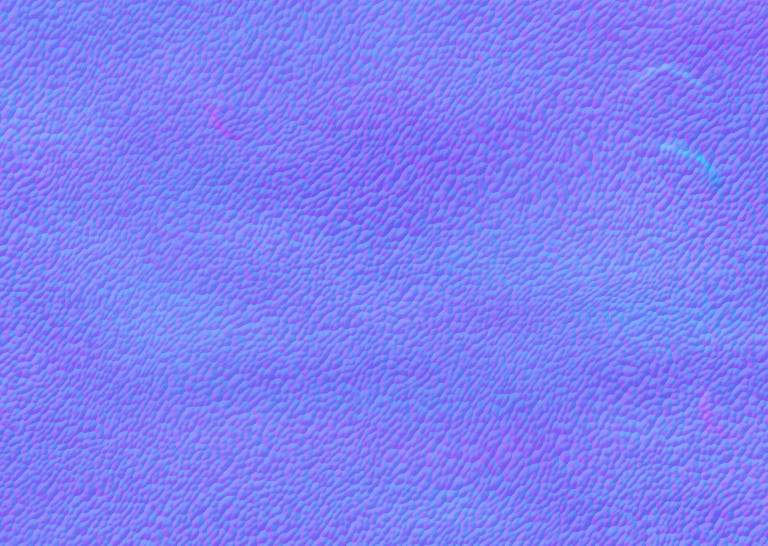
This texture map is drawn by a Shadertoy shader. Its source:

```glsl
// Leather normal map: soft pebbled grain stretched along a diagonal, over broad folds.
// Each pebble is a dome; its slope is a softmax blend of offsets from nearby cell
// centres. Fold noise and a few curved wrinkles add tilt, and tilt becomes colour.

const float GRAIN_ANGLE     = 0.92;                // direction of the long axis, radians
const vec2  GRAIN_SIZE      = vec2(0.0142, 0.0095);// pebble length and width
const vec2  GRAIN_RELIEF    = vec2(0.46, 0.62);    // tilt along and across a pebble
const float TILT_LIMIT      = 0.125;               // steepest side of a pebble
const float GRAIN_JITTER    = 0.80;
const float ROW_SHIFT       = 0.25;                // staggers neighbouring rows
const float CREASE_SHARP    = 5.8;
const float LEAN_AMOUNT     = 0.06;                // random tilt of whole pebbles
const float WARP_SCALE      = 4.0;
const float WARP_AMOUNT     = 0.042;
const vec2  FOLD_SCALE      = vec2(2.4, 6.5);
const vec2  FOLD_TILT       = vec2(0.13, 0.235);
const float WRINKLE_WIDTH   = 0.010;
const vec3  FLAT_COLOUR     = vec3(0.50, 0.497, 0.97);
const float BLUE_SHADE      = 0.15;                // blue gained on lit slopes

vec2 hash2(vec2 cell) {
    vec2 k = vec2(dot(cell, vec2(127.1, 311.7)), dot(cell, vec2(269.5, 183.3)));
    return fract(sin(k) * 43758.5453);
}

// Two independent channels of smooth value noise
vec2 noise2(vec2 p) {
    vec2 i = floor(p), f = fract(p);
    f = f * f * (3.0 - 2.0 * f);
    vec2 low  = mix(hash2(i), hash2(i + vec2(1, 0)), f.x);
    vec2 high = mix(hash2(i + vec2(0, 1)), hash2(i + vec2(1, 1)), f.x);
    return mix(low, high, f.y);
}

vec2 fbm2(vec2 p) {
    vec2 sum = vec2(0.0);
    float weight = 0.55;
    for (int octave = 0; octave < 3; octave++) {
        sum += weight * (noise2(p) - 0.5);
        p = p * 2.03 + 17.3;
        weight *= 0.5;
    }
    return sum;
}

// Surface tilt of the pebbles, in canvas directions
vec2 grainTilt(vec2 p) {
    vec2 along  = vec2(cos(GRAIN_ANGLE), sin(GRAIN_ANGLE));
    vec2 across = vec2(-along.y, along.x);
    p += WARP_AMOUNT * (noise2(p * WARP_SCALE + 3.7) - 0.5);
    p += 0.2 * WARP_AMOUNT * (noise2(p * WARP_SCALE * 4.0) - 0.5);
    vec2 q = vec2(dot(p, along), dot(p, across)) / GRAIN_SIZE;
    vec2 base = floor(q);

    vec2 slope = vec2(0.0);
    float total = 0.0;
    for (int y = -1; y <= 1; y++) {
        for (int x = -1; x <= 1; x++) {
            vec2 cell = base + vec2(x, y);
            vec2 centre = cell + 0.5 + GRAIN_JITTER * (hash2(cell) - 0.5);
            centre.x += ROW_SHIFT * (2.0 * mod(cell.y, 2.0) - 1.0);
            vec2 offset = q - centre;
            float weight = exp(-CREASE_SHARP * dot(offset, offset));
            vec2 lean = LEAN_AMOUNT * 2.0 * (hash2(cell + 71.0) - 0.5);
            slope += weight * (offset * GRAIN_RELIEF + lean);
            total += weight;
        }
    }
    slope /= max(total, 1e-6);
    // Rounded limit: narrow ridges between even flanks
    slope /= sqrt(1.0 + dot(slope, slope) / (TILT_LIMIT * TILT_LIMIT));
    return along * slope.x + across * slope.y;
}

// Outward tilt on an arc that fades towards both ends
vec2 wrinkleTilt(vec2 p, vec2 centre, float radius, float angle, float spread) {
    vec2 d = p - centre + 0.03 * (noise2(p * 14.0) - 0.5);
    float dist = length(d);
    vec2 outward = d / max(dist, 1e-4);
    float facing = dot(outward, vec2(cos(angle), sin(angle)));
    float fade = smoothstep(cos(spread), 1.0, facing);
    float band = (dist - radius) / WRINKLE_WIDTH;
    return outward * fade * exp(-band * band);
}

void mainImage(out vec4 fragColor, in vec2 fragCoord) {
    vec2 p = fragCoord / iResolution.y;

    // Pebbles, deeper in some regions than in others
    float depth = 0.82 + 0.36 * noise2(p * 3.0 + 9.1).x;
    vec2 tilt = grainTilt(p) * depth;

    // Broad folds, wider than tall
    vec2 bend = 0.25 * (noise2(p * 2.0 + 5.0) - 0.5);
    tilt += FOLD_TILT * fbm2((p + bend) * FOLD_SCALE + 31.0);

    // Isolated wrinkles
    tilt += 0.21 * wrinkleTilt(p, vec2(1.209, 0.625), 0.115, 0.90, 1.0);
    tilt += 0.17 * wrinkleTilt(p, vec2(1.223, 0.689), 0.178, 1.60, 0.6);
    tilt += 0.14 * wrinkleTilt(p, vec2(0.480, 0.830), 0.090, 3.75, 0.8);
    tilt += 0.14 * wrinkleTilt(p, vec2(1.392, 0.277), 0.095, 3.50, 0.7);

    // Red falls to the right, green rises upwards, blue follows both
    vec2 shade = vec2(-tilt.x, tilt.y);
    vec3 colour = FLAT_COLOUR + vec3(shade, BLUE_SHADE * (shade.x + shade.y));
    fragColor = vec4(clamp(colour, 0.0, 1.0), 1.0);
}
```
